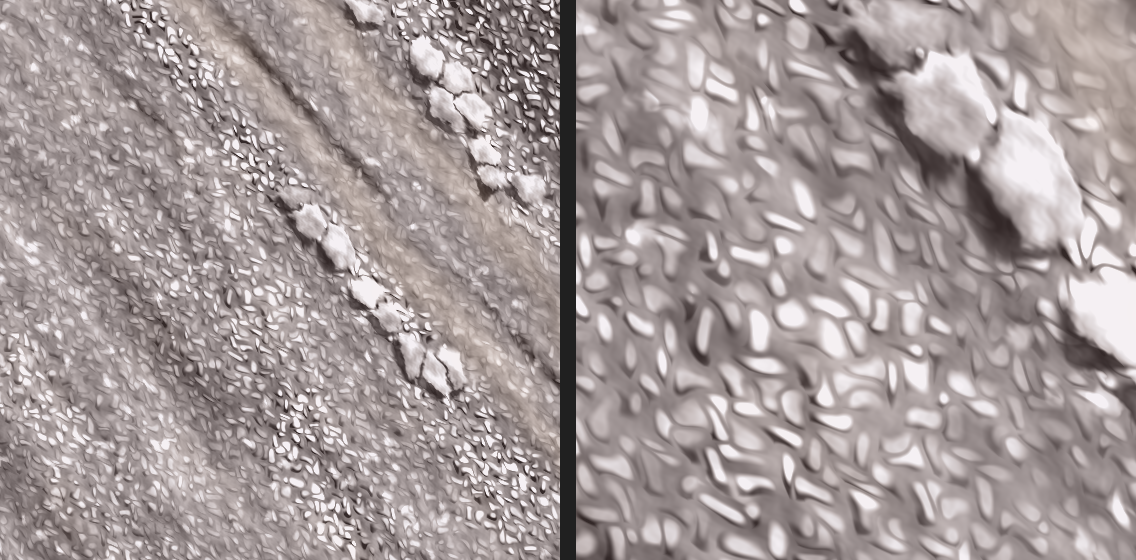
Left: the whole. Right: its middle third, enlarged.
Give the GLSL for this texture, as a WebGL 1 fragment shader.

```glsl
precision highp float;
// Stony hillside: diagonal streaks of earth, gravel bands and two belts of pale boulders.
uniform vec2 u_resolution;

vec2 hash2(vec2 p) {
  return fract(sin(vec2(dot(p, vec2(127.1, 311.7)), dot(p, vec2(269.5, 183.3)))) * 43758.5);
}

// Layered sines, roughly -1 to 1
float mottle(vec2 p) {
  float sum = 0.0, amp = 0.5;
  for (int i = 0; i < 5; i++) {
    sum += amp * sin(p.x + 1.7 * sin(p.y * 0.8 + float(i)));
    p = mat2(1.3, 1.1, -1.1, 1.3) * p + 2.3;
    amp *= 0.62;
  }
  return sum;
}

// Cellular noise: offset from the cell centre (xy), gap to the next cell (z), cell id (w)
vec4 cells(vec2 p) {
  vec2 base = floor(p), nearest = vec2(0.0);
  float first = 9.0, second = 9.0, id = 0.0;
  for (int y = -1; y <= 1; y++) {
    for (int x = -1; x <= 1; x++) {
      vec2 cell = base + vec2(float(x), float(y));
      vec2 offset = p - cell - 0.1 - 0.8 * hash2(cell);
      float d = length(offset);
      if (d < first) {
        second = first;
        first = d;
        nearest = offset;
        id = hash2(cell + 37.0).x;
      } else {
        second = min(second, d);
      }
    }
  }
  return vec4(nearest, second - first, id);
}

// Soft irregular stones, each with a shadow on its lower side, centred near zero
float stones(vec2 p) {
  p += 0.22 * sin(p.yx * vec2(2.9, 3.7) + 1.6 * sin(p * 1.3));
  vec4 c = cells(p);
  float radius = 0.35 + 0.3 * fract(c.w * 7.3);
  float inside = smoothstep(0.0, 0.3, c.z);
  float body = inside * (1.0 - smoothstep(0.35 * radius, radius, length(c.xy)));
  float shade = inside * (1.0 - smoothstep(0.15, 0.6, length(c.xy + vec2(0.42, -0.1))));
  return body * (0.2 + 0.95 * c.w) - 0.65 * shade * (1.0 - body) - 0.15;
}

float band(float x, float centre, float width) {
  float d = (x - centre) / width;
  return exp(-d * d);
}

float patchAt(vec2 s, vec2 centre, vec2 size) {
  return band(s.x, centre.x, size.x) * band(s.y, centre.y, size.y);
}

// Boulders: tone (x) and cover (y); a cell is a boulder if its centre lies in a belt
vec2 boulders(vec2 s) {
  vec2 scale = vec2(23.0, 15.0);
  vec4 c = cells(s * scale);
  vec2 centre = s - c.xy / scale;
  float inLower = step(abs(centre.x - 0.815), 0.034) * step(abs(centre.y - 0.05), 0.23);
  float inUpper = step(abs(centre.x - 1.14), 0.036) * step(abs(centre.y + 0.13), 0.22);
  float body = smoothstep(0.0, 0.22, c.z) * (1.0 - smoothstep(0.5, 0.75, length(c.xy)));
  float tone = 0.72 + 0.18 * c.w + 0.4 * dot(c.xy, vec2(0.9, -0.3));
  return vec2(tone, body * max(inLower, inUpper * step(0.45, c.w)));
}

void main() {
  vec2 uv = gl_FragCoord.xy / u_resolution;

  // Slope axes: x runs across the streaks, y down along them
  vec2 s = vec2(dot(uv, vec2(0.77, 0.63)), dot(uv, vec2(0.63, -0.77)));
  s += 0.008 * vec2(mottle(s * vec2(16.0, 11.0)), mottle(s.yx * 19.0 + 4.0));
  float streak = mottle(s * vec2(40.0, 6.0));
  float fineStreak = mottle(s * vec2(100.0, 24.0) + 6.0);
  float clump = mottle(s * vec2(26.0, 12.0) + 9.0);
  float grit = mottle(s * vec2(125.0, 75.0) + 2.0);

  // Where gravel gathers
  float gravel = 1.1 * band(s.x, 0.81, 0.04) * (1.0 - smoothstep(0.2, 0.35, s.y));
  gravel += patchAt(s, vec2(0.54, 0.24), vec2(0.06, 0.22));
  gravel += patchAt(s, vec2(0.8, 0.47), vec2(0.085, 0.2));
  gravel += patchAt(s, vec2(1.14, -0.15), vec2(0.05, 0.3));
  gravel += smoothstep(1.16, 1.24, s.x);
  gravel += 0.4 * patchAt(s, vec2(0.6, -0.12), vec2(0.13, 0.25));
  gravel += 0.3 * band(s.x, 0.22, 0.1);
  gravel = clamp(gravel * (0.85 + 0.7 * clump), 0.0, 1.0);

  // Earth tone with dark furrows and pale smooth tracks
  float tone = 0.615 + 0.075 * streak + 0.055 * clump + 0.05 * fineStreak;
  float furrow = patchAt(s, vec2(0.475, -0.1), vec2(0.04, 0.27));
  furrow += 1.3 * patchAt(s, vec2(0.7, -0.46), vec2(0.018, 0.14));
  furrow += 1.6 * band(s.x, 0.945 + 0.06 * s.y, 0.014) * smoothstep(-0.2, 0.5, clump + 0.4 * grit);
  furrow += 0.9 * smoothstep(1.17, 1.26, s.x);
  furrow += 0.6 * band(s.x, 0.1, 0.05);
  tone -= 0.22 * furrow * (0.85 + 0.6 * fineStreak);
  float track = band(s.x, 0.89, 0.035) + band(s.x, 1.05, 0.04);
  tone += 0.05 * track + 0.04 * band(s.x, 0.35, 0.07) + 0.04 * gravel;

  // Grit, pebbles and scattered pale stones
  float pebbles = stones(s * vec2(66.0, 46.0));
  tone += pebbles * mix(0.17, 0.85, gravel) * (1.0 - 0.5 * track * (1.0 - gravel));
  tone += grit * mix(0.075, 0.14, gravel);
  vec4 loose = cells(s * vec2(46.0, 32.0) + 3.0 + 0.2 * grit);
  float pale = step(0.88, loose.w) * (1.0 - smoothstep(0.12, 0.45, length(loose.xy)));
  tone += 0.28 * pale * smoothstep(0.0, 0.2, loose.z) * (1.0 - 0.8 * min(track, 1.0));

  // Boulders with rough outlines over their shadows
  vec2 rough = s + 0.006 * vec2(grit, fineStreak);
  vec2 rock = boulders(rough);
  float shadow = boulders(rough + vec2(0.017, -0.005)).y;
  tone = mix(tone, 0.22 + 0.1 * grit, 0.85 * shadow * (1.0 - rock.y));
  tone = mix(tone, rock.x + 0.1 * clump + 0.13 * grit, rock.y);

  // Mauve grey earth, tan tracks, cool highlights
  tone = clamp(tone, 0.17, 0.95);
  vec3 colour = vec3(tone) + vec3(0.03, -0.012, -0.012);
  colour += vec3(0.012, -0.002, -0.025) * clamp(track + 0.3 * clump, 0.0, 1.0);
  colour += vec3(-0.02, 0.004, 0.018) * smoothstep(0.7, 0.95, tone);
  gl_FragColor = vec4(colour, 1.0);
}
```
